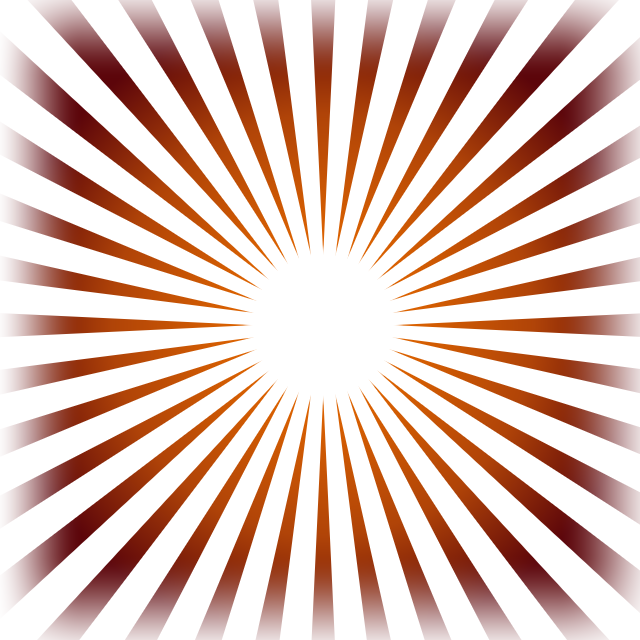
Reproduce this background procedurally as a WebGL 1 fragment shader.

```glsl
precision highp float;
// Sunburst of 36 tapered rays, orange to maroon, fading to white at the borders.

uniform vec2 u_resolution;

const float PI = 3.14159265;

// Coverage of the wedge-shaped rays around the origin.
float rayCoverage(vec2 p, float pixel) {
  float radius = length(p);
  float spacing = 2.0 * PI / 36.0;
  float angle = mod(atan(p.y, p.x) + 0.5 * spacing, spacing) - 0.5 * spacing;
  vec2 local = radius * vec2(cos(angle), abs(sin(angle)));
  float halfWidth = max(local.x - 0.109, 0.0) * 0.0474;
  float edge = clamp((halfWidth - local.y) / pixel + 0.5, 0.0, 1.0);
  return edge * min(2.0 * halfWidth / pixel, 1.0);
}

// Radial colour: bright orange, burnt orange, then maroon.
vec3 rayColour(float radius) {
  vec3 orange = vec3(0.88, 0.40, 0.0);
  vec3 burnt = vec3(0.69, 0.265, 0.03);
  vec3 maroon = vec3(0.36, 0.02, 0.04);
  vec3 inner = mix(orange, burnt, clamp((radius - 0.11) / 0.22, 0.0, 1.0));
  return mix(inner, maroon, clamp((radius - 0.33) / 0.17, 0.0, 1.0));
}

// Soft rectangular window that is opaque inside and clear at the borders.
float borderFade(vec2 uv) {
  vec2 low = smoothstep(vec2(-0.012, -0.04), vec2(0.13, 0.135), uv);
  vec2 high = smoothstep(vec2(-0.04, -0.04), vec2(0.13, 0.125), 1.0 - uv);
  return low.x * low.y * high.x * high.y;
}

void main() {
  float size = min(u_resolution.x, u_resolution.y);
  vec2 uv = gl_FragCoord.xy / u_resolution;
  vec2 p = (uv - vec2(0.505, 0.492)) * u_resolution / size;

  float alpha = rayCoverage(p, 1.0 / size) * borderFade(uv);
  gl_FragColor = vec4(mix(vec3(1.0), rayColour(length(p)), alpha), 1.0);
}
```
